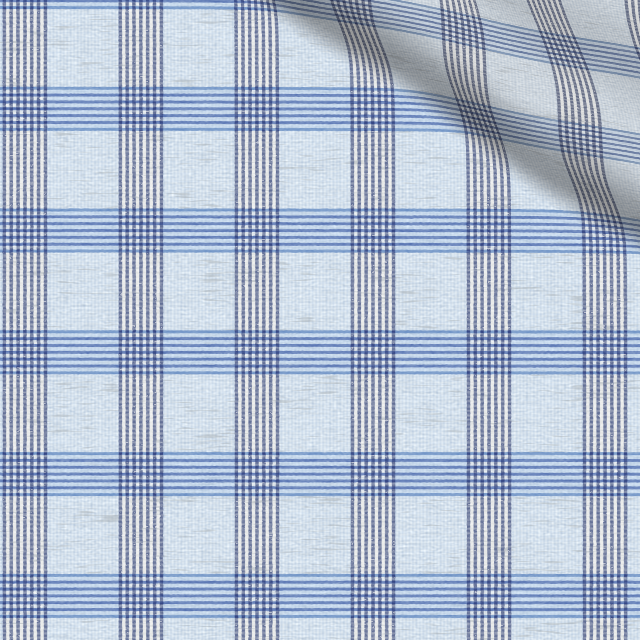
Write a WebGL 2 fragment shader that draws this texture.

```glsl
#version 300 es
precision highp float;

uniform vec2 u_resolution;
out vec4 fragColor;

vec2 latticeGradient(vec2 cell) {
    vec2 h = vec2(dot(cell, vec2(127.1, 311.7)), dot(cell, vec2(269.5, 183.3)));
    return fract(sin(h) * 43758.55) * 2.0 - 1.0;
}

float gradientNoise(vec2 p) {
    vec2 cell = floor(p), f = p - cell;
    vec2 blend = f * f * f * (f * (f * 6.0 - 15.0) + 10.0);
    vec2 e = vec2(0.0, 1.0);
    float bottom = mix(dot(latticeGradient(cell), f),
                       dot(latticeGradient(cell + e.yx), f - e.yx), blend.x);
    float top = mix(dot(latticeGradient(cell + e.xy), f - e.xy),
                    dot(latticeGradient(cell + e.yy), f - e.yy), blend.x);
    return mix(bottom, top, blend.y);
}

// Seven-line band: x = line coverage, y = band coverage, z = line index -3..3
vec3 stripeBand(float pos, float center, float period, float halfWidth, float soft) {
    const float pitch = 0.0107;
    float t = mod(pos - center + 0.5 * period, period) - 0.5 * period;
    float index = clamp(floor(t / pitch + 0.5), -3.0, 3.0);
    float line = 1.0 - smoothstep(halfWidth - soft, halfWidth + soft, abs(t - index * pitch));
    float band = 1.0 - smoothstep(-soft, soft, abs(t) - 3.15 * pitch);
    return vec3(line, band, index);
}

// Height above the diagonal fold edge; positive in the upper right
float foldDistance(vec2 uv) {
    return 0.67 * (uv.x - 0.419) - (1.0 - uv.y) + 0.008 * sin(uv.x * 17.0);
}

vec3 wovenCheck(vec2 p, float soft) {
    // Uneven yarns
    vec2 wobble = 0.0009 * vec2(gradientNoise(p * vec2(60.0, 230.0)),
                                gradientNoise(p * vec2(200.0, 60.0) + 31.0));
    vec3 warp = stripeBand(p.x + wobble.x, 0.039, 0.1813, 0.0027, soft);
    vec3 weft = stripeBand(p.y + wobble.y, 0.069, 0.1903, 0.0023, soft);
    float slub = gradientNoise(p * vec2(26.0, 250.0) + 7.0);
    float fleck = gradientNoise(p * vec2(150.0, 290.0) + 53.0);
    float patchy = gradientNoise(p * vec2(7.0, 34.0));

    // Pale ground with a fine thread grid
    vec2 thread = 0.5 + 0.5 * cos(6.2832 * p / vec2(0.0054, 0.0061));
    vec3 color = mix(vec3(0.75, 0.82, 0.90), vec3(0.89, 0.925, 0.95),
                     0.3 + 0.38 * thread.x + 0.22 * thread.y + 0.5 * fleck);
    color = mix(color, vec3(0.93, 0.93, 0.92), warp.y * (1.0 - 0.5 * weft.y) * 0.85);
    color = mix(color, vec3(0.73, 0.82, 0.92), weft.y * (1.0 - warp.y) * 0.5);

    // Grey-tan slubs along the weft
    float streak = smoothstep(0.1, 0.5, slub + 0.45 * patchy);
    color = mix(color, vec3(0.64, 0.67, 0.69), streak * 0.55 * (1.0 - 0.6 * weft.y));
    color += 0.07 * slub + 0.05 * fleck;

    // Blue lines, with the outer weft lines lighter
    vec3 weftBlue = mix(vec3(0.35, 0.46, 0.70), vec3(0.43, 0.57, 0.77),
                        step(2.5, abs(weft.z)));
    float weftInk = weft.x * (0.82 + 0.3 * fleck + 0.25 * slub);
    color = mix(color, weftBlue, clamp(weftInk, 0.0, 1.0));
    float dash = 0.83 + 0.13 * cos(6.2832 * p.y / 0.0071) + 0.45 * fleck;
    vec3 warpBlue = mix(vec3(0.39, 0.44, 0.59), vec3(0.21, 0.28, 0.52), weft.x);
    color = mix(color, warpBlue, warp.x * clamp(dash, 0.0, 1.0));

    // White flecks where yarns float over the warp band
    return mix(color, vec3(0.96), warp.y * (1.0 - weft.x) * smoothstep(0.26, 0.48, fleck) * 0.6);
}

void main() {
    vec2 uv = gl_FragCoord.xy / u_resolution.y;
    float soft = max(0.0009, 0.7 / u_resolution.y);

    // Cloth leans away past the fold
    float d = foldDistance(uv);
    float lift = 0.5 * (d + sqrt(d * d + 0.0006));
    vec2 cloth = uv + lift * vec2(0.3, 0.42);
    cloth.x += 0.011 * sin(lift * 24.0) * smoothstep(0.0, 0.08, lift);
    vec3 color = wovenCheck(cloth, soft);

    // Hollow along the edge, then a lit ridge and a shallow second hollow
    float inside = smoothstep(-0.025, 0.03, d);
    float hollow = inside * (1.0 - smoothstep(0.035, 0.13, d));
    float second = smoothstep(0.17, 0.27, d) * (1.0 - smoothstep(0.27, 0.4, d));
    float shade = 1.0 - 0.3 * hollow - 0.11 * second - 0.05 * inside;
    color = mix(color, vec3(dot(color, vec3(0.3, 0.5, 0.2))), 0.3 * inside);
    fragColor = vec4(clamp(color * shade, 0.0, 1.0), 1.0);
}
```
